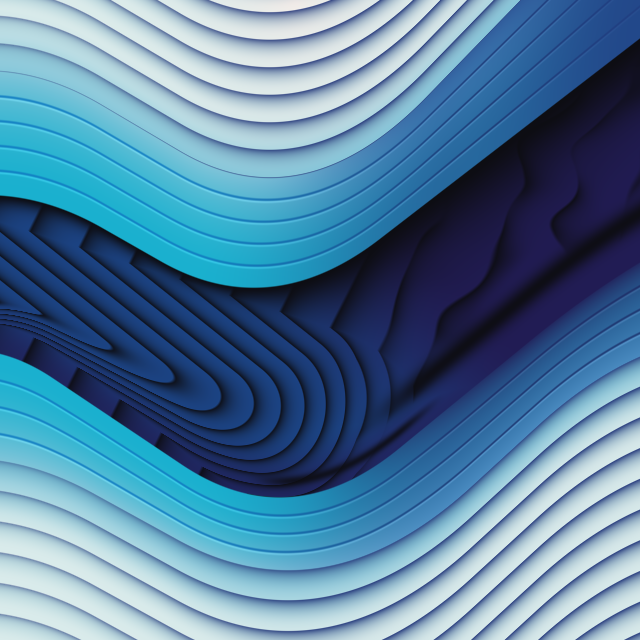
Give the GLSL for this background, as a WebGL 1 fragment shader.

```glsl
precision highp float;
uniform vec2 u_resolution;

const vec3 CYAN = vec3(0.10, 0.69, 0.81);
const vec3 PALE_CYAN = vec3(0.50, 0.77, 0.85);
const vec3 STEEL = vec3(0.15, 0.41, 0.62);
const vec3 ROYAL = vec3(0.13, 0.25, 0.52);
const vec3 PAPER = vec3(0.85, 0.92, 0.92);
const vec3 WARM_PAPER = vec3(0.97, 0.94, 0.92);
const vec3 PAPER_SHADE = vec3(0.17, 0.25, 0.50);
const vec3 DEEP_BLUE = vec3(0.11, 0.27, 0.53);
const vec3 INDIGO = vec3(0.13, 0.11, 0.33);
const vec3 INK = vec3(0.05, 0.05, 0.07);

const float UPPER_LINES = 5.0;
const float LOWER_LINES = 4.0;
const float UPPER_STEP = 0.043;
const float LOWER_STEP = 0.048;
const float LINE_WIDTH = 0.0013;

float hash(vec2 p) {
    p = fract(p * vec2(0.1031, 0.1137));
    p += dot(p, p.yx + 33.33);
    return fract((p.x + p.y) * p.x * 17.0);
}

float cornerGradient(vec2 cell, vec2 offset) {
    float angle = 6.2832 * hash(cell);
    return dot(vec2(cos(angle), sin(angle)), offset);
}

float gradientNoise(vec2 p) {
    vec2 i = floor(p), f = fract(p);
    vec2 u = f * f * f * (f * (f * 6.0 - 15.0) + 10.0);
    vec2 e = vec2(1.0, 0.0);
    float low = mix(cornerGradient(i, f), cornerGradient(i + e, f - e), u.x);
    float high = mix(cornerGradient(i + e.yx, f - e.yx), cornerGradient(i + 1.0, f - 1.0), u.x);
    return mix(low, high, u.y);
}

// Ramp with a rounded corner: turn = (position, half width, slope change)
float bend(float x, vec3 turn) {
    float d = x - turn.x;
    float r = max(1.0 - abs(d) / turn.y, 0.0);
    return turn.z * (max(d, 0.0) + 0.25 * turn.y * r * r);
}

float smoothMax(float a, float b, float k) {
    float h = max(k - abs(a - b), 0.0) / k;
    return max(a, b) + 0.25 * k * h * h;
}

float cover(float d, float px) {
    return smoothstep(-px, px, d);
}

// Stacked pale sheets, each shading the one below it
vec3 paperSheets(float depth, float spacing, float x, float px) {
    float level = depth / spacing;
    float f = fract(level);
    float side = smoothstep(0.0, 0.6, x);
    vec3 sheet = mix(PALE_CYAN, PAPER, smoothstep(-0.5, 2.5, abs(level)));
    sheet = mix(sheet * vec3(0.86, 0.93, 0.95), sheet, smoothstep(0.0, 0.8, f));
    float shade = exp(-f * spacing / mix(0.005, 0.0105, side));
    shade = max(shade, smoothstep(1.0 - 1.5 * px / spacing, 1.0, f));
    return mix(sheet, PAPER_SHADE, shade * mix(0.5, 0.95, side));
}

// Blue ribbon with engraved lines; t runs across it, pale is 1 on its light side
vec3 ribbon(float t, float pale, float count, float width, float x, float px) {
    vec3 col = mix(CYAN, PALE_CYAN, pale * pale);
    col = mix(col, STEEL + 0.14 * pale * pale, smoothstep(0.3, 0.72, x));
    vec3 ink = mix(vec3(0.06, 0.48, 0.76), ROYAL * 0.85, smoothstep(0.25, 0.8, x));
    float d = (fract(t * count + 0.5) - 0.5) * width / count * 0.8;
    float inside = step(0.5, t * count) * step(t * count, count - 0.5);
    float glint = smoothstep(LINE_WIDTH + px, 0.0, abs(d - 2.0 * LINE_WIDTH));
    float line = smoothstep(LINE_WIDTH + px, 0.0, abs(d));
    col += 0.09 * glint * inside;
    return mix(col, ink, 0.85 * line * inside);
}

// Carved hollow: hairpin terraces at left, slanted cuts at right
vec3 hollow(vec2 p, float below, float above, float px) {
    float lowerArm = 11.0 - above / (0.0078 + 0.024 * p.x);
    float upperArm = 10.0 + (p.x - 0.482 + 1.25 * (0.521 - p.y)) / 0.047;
    float hairpin = smoothMax(lowerArm, upperArm, min(0.6 + 40.0 * p.x * p.x, 13.0));
    float right = smoothstep(0.52, 0.75, p.x);
    float cuts = 11.0 + (p.x - 0.523 + 0.5 * (p.y - 0.505)) / 0.091;
    cuts += 0.9 * right * gradientNoise(p * vec2(7.0, 11.0));
    float f = fract(min(hairpin, cuts));

    float tone = smoothstep(0.42, 0.88, p.x + 0.6 - p.y);
    vec3 col = mix(DEEP_BLUE, INDIGO, max(tone, 0.75 * smoothstep(0.1, 0.0, above)));
    float groove = exp(-f * mix(3.4, 5.0, right));
    groove = max(groove, smoothstep(1.0 - 50.0 * px, 1.0, f));
    float broken = smoothstep(-0.25, 0.15, gradientNoise(p * 8.0 + 4.0));
    groove *= mix(1.0, broken, right);
    groove *= mix(1.0, smoothstep(0.05, 0.07, above), smoothstep(0.5, 0.62, p.x));
    col = mix(col, INK, 0.88 * groove);

    // Long dark folds beside the lower ribbon
    float fold = exp(-pow((above - 0.076) / 0.022, 2.0)) * smoothstep(0.54, 0.68, p.x);
    float crease = exp(-pow((above - 0.025) / 0.008, 2.0));
    crease *= smoothstep(0.38, 0.46, p.x) * smoothstep(0.70, 0.62, p.x);
    col = mix(col, INK, max(0.95 * fold, 0.85 * crease));

    // Shadow cast by the upper ribbon
    float reach = mix(0.016, 0.095, smoothstep(0.3, 0.8, p.x));
    return mix(col, INK, exp(-pow(max(below, 0.0) / reach, 1.5)));
}

void main() {
    vec2 p = gl_FragCoord.xy / u_resolution;
    p.y = 1.0 - p.y;
    float x = p.x, px = 1.0 / u_resolution.y;

    // Ribbon borders, measured downward from the top
    float upperTop = 0.111 + bend(x, vec3(0.068, 0.09, 0.59)) + bend(x, vec3(0.474, 0.193, -1.62));
    float upperBase = 0.305 + bend(x, vec3(0.070, 0.09, 0.57)) + bend(x, vec3(0.422, 0.171, -1.341));
    float lowerTop = 0.547 + bend(x, vec3(0.017, 0.065, 0.67)) + bend(x, vec3(0.454, 0.17, -1.49))
        + bend(x, vec3(0.93, 0.10, 0.25));
    float lowerBase = 0.716 + bend(x, vec3(0.046, 0.10, 0.55)) + bend(x, vec3(0.508, 0.23, -1.467))
        + bend(x, vec3(0.957, 0.117, 0.70));

    vec3 col = hollow(p, p.y - upperBase, lowerTop - p.y, px);

    // Lower ribbon and sheets
    float width = lowerBase - lowerTop;
    float t = (p.y - lowerTop) / width;
    vec3 band = ribbon(t, clamp(t, 0.0, 1.0), LOWER_LINES, width, x, px);
    float dusk = exp(-max(p.y - lowerTop, 0.0) / 0.04) * smoothstep(0.45, 0.85, x);
    band = mix(band, INDIGO, 0.85 * dusk);
    col = mix(col, band, cover(p.y - lowerTop, px));
    vec3 sheets = paperSheets(p.y - lowerBase, LOWER_STEP, x, px);
    col = mix(col, sheets, cover(p.y - lowerBase, px));

    // Upper ribbon and sheets
    width = upperBase - upperTop;
    t = (p.y - upperTop) / width;
    band = ribbon(t, clamp(1.0 - t, 0.0, 1.0), UPPER_LINES, width, x, px);
    band = mix(band, ROYAL, 0.8 * smoothstep(0.72, 1.0, x));
    dusk = exp(-max(p.y - upperTop, 0.0) / 0.04) * smoothstep(0.4, 0.75, x);
    band = mix(band, ROYAL, 0.6 * dusk);
    col = mix(col, band, cover(upperBase - p.y, px));
    sheets = paperSheets(p.y - upperTop, UPPER_STEP, x, px);
    sheets *= mix(vec3(1.0), WARM_PAPER / PAPER, exp(-9.0 * length(p - vec2(0.46, 0.0))));
    col = mix(col, sheets, cover(upperTop - p.y, px));

    gl_FragColor = vec4(col, 1.0);
}
```
